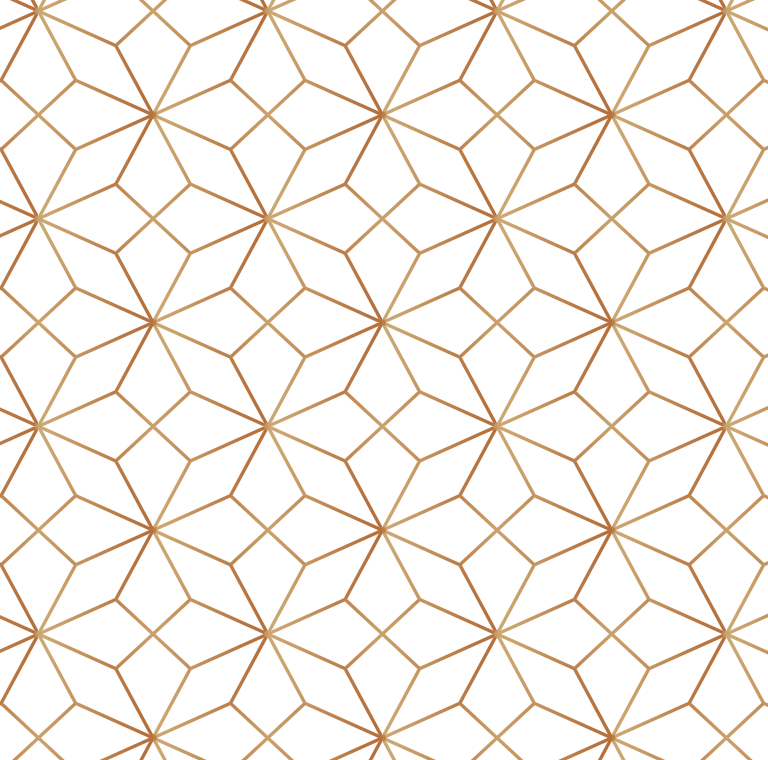
Reproduce this pattern procedurally as a Shadertoy shader.

```glsl
// Copper line lattice: eight-spoked stars on a checkerboard, with small crosses between.
// Space is cut into half-period cells, mirrored so each holds one rhombus and two cross arms;
// six segment distances give the lines, and each rhombus shades from gold to copper.

const vec2 CELL = vec2(0.1493, 0.1352);       // half a repeat, in canvas widths
const vec2 STAR_ORIGIN = vec2(0.1993, 0.840); // centre of one star
const vec2 FLAT_TIP = vec2(0.675, 0.3333);    // rhombus corners, in cell units
const vec2 STEEP_TIP = vec2(0.325, 0.6667);
const float HALF_WIDTH = 0.0022;
const float HUB_RADIUS = 0.0065;

const vec3 PAPER = vec3(1.0);
const vec3 GOLD = vec3(0.805, 0.665, 0.455);
const vec3 COPPER = vec3(0.71, 0.44, 0.235);

float segmentDistance(vec2 p, vec2 a, vec2 b) {
    vec2 pa = p - a, ba = b - a;
    return length(pa - ba * clamp(dot(pa, ba) / dot(ba, ba), 0.0, 1.0));
}

// Outline of the rhombus that joins two diagonal star centres.
float rhombusDistance(vec2 p, vec2 size) {
    vec2 flatTip = FLAT_TIP * size, steepTip = STEEP_TIP * size;
    float nearStar = min(segmentDistance(p, vec2(0.0), flatTip),
                         segmentDistance(p, vec2(0.0), steepTip));
    float farStar = min(segmentDistance(p, size, flatTip),
                        segmentDistance(p, size, steepTip));
    return min(nearStar, farStar);
}

// Arms from the rhombus corners to the two crosses.
float crossDistance(vec2 p, vec2 size) {
    return min(segmentDistance(p, FLAT_TIP * size, vec2(size.x, 0.0)),
               segmentDistance(p, STEEP_TIP * size, vec2(0.0, size.y)));
}

// 1 where the integer lattice point has odd parity, else 0.
float oddParity(vec2 n) {
    return mod(n.x + n.y, 2.0);
}

void mainImage(out vec4 fragColor, in vec2 fragCoord) {
    float pixel = 1.0 / iResolution.x;
    vec2 grid = (fragCoord * pixel - STAR_ORIGIN) / CELL;

    // Mirror odd cells so that stars always sit at (0,0) and (1,1).
    vec2 cell = fract(grid);
    if (oddParity(floor(grid)) > 0.5) cell.y = 1.0 - cell.y;
    vec2 p = cell * CELL;

    float rhombus = rhombusDistance(p, CELL);
    float arms = crossDistance(p, CELL);

    // Shade: left to right over a rhombus, outward from the middle of a cross.
    vec2 node = floor(grid + 0.5);
    vec2 offset = grid - node;
    float armShade = 0.15 + 1.3 * abs(offset.x) - 0.25 * offset.x;
    float shade = rhombus < arms ? smoothstep(-0.1, 1.0, cell.x) : armShade;

    // Hubs: copper and gold overlaps alternate by star row.
    float hub = 1.0 - smoothstep(0.4 * HUB_RADIUS, HUB_RADIUS, length(offset * CELL));
    hub *= 1.0 - oddParity(node);
    float hubShade = mod(node.y, 2.0) < 0.5 ? 0.95 : 0.1;
    shade = mix(shade, hubShade, 0.8 * hub);

    float line = min(rhombus, arms);
    float cover = 1.0 - smoothstep(HALF_WIDTH - 0.7 * pixel, HALF_WIDTH + 0.7 * pixel, line);
    vec3 ink = mix(GOLD, COPPER, clamp(shade, 0.0, 1.0));
    fragColor = vec4(mix(PAPER, ink, cover), 1.0);
}
```
